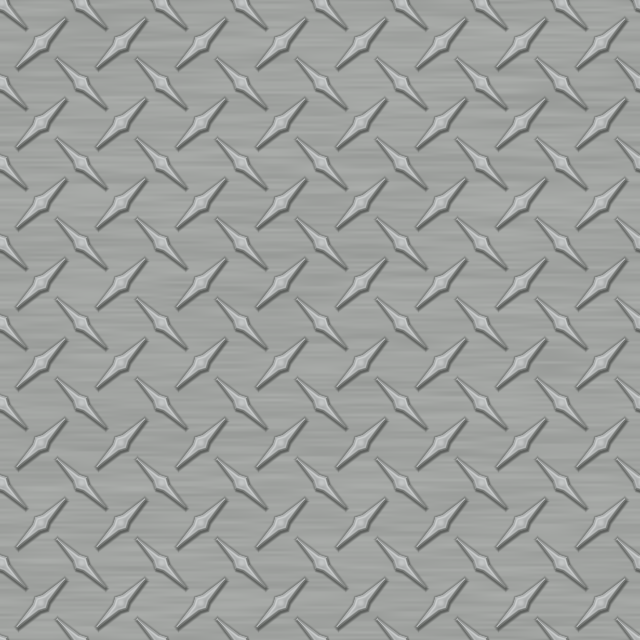
Reproduce this texture procedurally as a WebGL 2 fragment shader.

```glsl
#version 300 es
precision highp float;
// Brushed steel tread plate: raised lugs in two alternating diagonal directions.
uniform vec2 u_resolution;
out vec4 fragColor;

// Layout, in units of one repeat cell
const float CELLS = 8.0;
const vec2 RISING_CENTER = vec2(0.515, 0.46);
const vec2 FALLING_CENTER = vec2(0.015, 0.96);
const float HALF_LENGTH = 0.43;
const float HALF_WIDTH = 0.072;
const float TIP_WIDTH = 0.012;
const float KNOB_WIDTH = 0.032;
const float KNOB_LENGTH = 0.085;
const float RIM = 0.024;
const float OUTLINE = 0.022;
const vec2 SHADOW_OFFSET = vec2(0.012, -0.024);
const vec2 LIGHT_DIR = vec2(-0.5, 0.866);

// Colours
const vec3 STEEL = vec3(0.63, 0.64, 0.63);
const vec3 FACE = vec3(0.69, 0.70, 0.70);
const vec3 GLINT = vec3(0.81, 0.82, 0.82);
const vec3 RIM_DARK = vec3(0.46, 0.47, 0.46);
const vec3 SHADOW = vec3(0.32, 0.33, 0.32);

// Brushing
const vec2 FINE_GRAIN = vec2(14.0, 256.0);
const vec2 BROAD_GRAIN = vec2(5.0, 72.0);
const float FINE_AMOUNT = 0.050;
const float BROAD_AMOUNT = 0.035;

float hash(vec2 p) {
    vec3 q = fract(p.xyx * vec3(0.1031, 0.1030, 0.0973));
    q += dot(q, q.yzx + 33.33);
    return fract((q.x + q.y) * q.z);
}

// Value noise that wraps over the canvas when the grid is whole
float wrapNoise(vec2 uv, vec2 grid) {
    vec2 p = uv * grid;
    vec2 i = floor(p);
    vec2 f = fract(p);
    f = f * f * (3.0 - 2.0 * f);
    vec2 a = mod(i, grid);
    vec2 b = mod(i + 1.0, grid);
    return mix(mix(hash(a), hash(vec2(b.x, a.y)), f.x),
               mix(hash(vec2(a.x, b.y)), hash(b), f.x), f.y);
}

// Lug coordinates: x runs along the lug, y across it towards its upper side
vec2 lugFrame(vec2 p, float slope) {
    return vec2(p.x + slope * p.y, p.y - slope * p.x) * 0.70711;
}

// Approximate signed distance to a tapered lug with a small central knob
float lugDistance(vec2 p, float slope) {
    vec2 q = abs(lugFrame(p, slope));
    float width = mix(HALF_WIDTH, TIP_WIDTH, min(q.x / HALF_LENGTH, 1.0));
    width += KNOB_WIDTH * max(0.0, 1.0 - q.x / KNOB_LENGTH);
    return max(q.y - width, q.x - HALF_LENGTH);
}

vec3 addLug(vec3 base, vec2 cell, vec2 center, float slope, float pixel) {
    vec2 p = fract(cell - center + 0.5) - 0.5;
    float d = lugDistance(p, slope);

    // Outward normal and its share of the light
    vec2 e = vec2(0.006, 0.0);
    vec2 gradient = vec2(lugDistance(p + e.xy, slope) - lugDistance(p - e.xy, slope),
                         lugDistance(p + e.yx, slope) - lugDistance(p - e.yx, slope));
    float lit = dot(gradient / max(length(gradient), 1e-4), LIGHT_DIR);

    // Shadow and faint outline on the plate
    float shadowDistance = lugDistance(p - SHADOW_OFFSET, slope);
    float shade = 0.85 * (1.0 - smoothstep(-0.012, 0.018 + pixel, shadowDistance));
    float outline = 0.45 * (1.0 - smoothstep(0.0, OUTLINE + pixel, d));
    vec3 color = mix(base, SHADOW, max(shade, outline));

    // Flat top, brighter on its upper side
    vec2 q = lugFrame(p, slope);
    float upper = smoothstep(-0.03, 0.03, q.y);
    vec3 body = mix(FACE * 0.95, FACE * 1.04, upper);

    // Bevelled rim, with a glint where the bevel meets the top
    float rim = smoothstep(-RIM - pixel, -RIM * 0.4, d);
    vec3 rimColor = mix(RIM_DARK, FACE, smoothstep(-0.5, 1.0, lit));
    float crest = 1.0 - smoothstep(0.0, 0.018 + pixel * 0.5, abs(d + RIM * 1.3));
    body = mix(body, GLINT, crest * mix(0.45, 0.95, upper));
    body = mix(body, rimColor, rim);

    // Bright centre of the knob
    body = mix(body, GLINT, 0.6 * (1.0 - smoothstep(0.01, 0.06, length(q))));
    return mix(color, body, 1.0 - smoothstep(-0.5 * pixel, 0.5 * pixel, d));
}

void main() {
    vec2 uv = gl_FragCoord.xy / u_resolution;
    vec2 cell = uv * CELLS;
    float pixel = CELLS / min(u_resolution.x, u_resolution.y);

    // Horizontal brush streaks
    float streaks = FINE_AMOUNT * (wrapNoise(uv, FINE_GRAIN) - 0.5)
                  + BROAD_AMOUNT * (wrapNoise(uv, BROAD_GRAIN) - 0.5);
    vec3 color = STEEL + streaks;

    color = addLug(color, cell, RISING_CENTER, 1.0, pixel);
    color = addLug(color, cell, FALLING_CENTER, -1.0, pixel);
    fragColor = vec4(color, 1.0);
}
```
